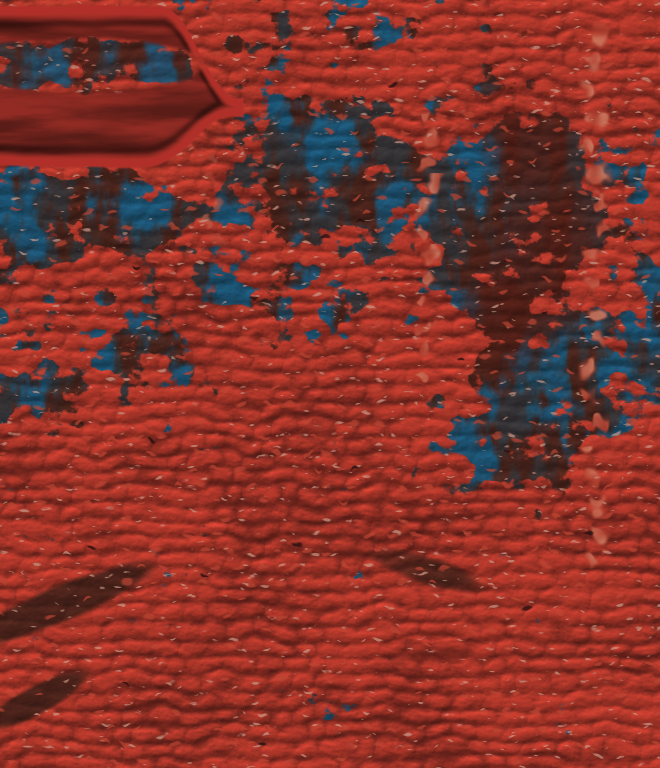
Reproduce this texture procedurally as a WebGL 2 fragment shader.

```glsl
#version 300 es
precision highp float;

uniform vec2 u_resolution;
out vec4 fragColor;

float hash(vec2 p) {
  vec3 q = fract(p.xyx * vec3(0.1031, 0.1030, 0.0973));
  q += dot(q, q.yzx + 33.33);
  return fract((q.x + q.y) * q.z);
}

float noise(vec2 p) {
  vec2 i = floor(p), f = fract(p);
  f = f * f * (3.0 - 2.0 * f);
  return mix(mix(hash(i), hash(i + vec2(1, 0)), f.x),
             mix(hash(i + vec2(0, 1)), hash(i + vec2(1, 1)), f.x), f.y);
}

float fbm(vec2 p) {
  float sum = 0.0, gain = 0.52;
  for (int i = 0; i < 5; i++) {
    sum += gain * noise(p);
    p = mat2(1.6, 1.2, -1.2, 1.6) * p + 17.3;
    gain *= 0.5;
  }
  return sum;
}

float blob(vec2 p, vec2 center, vec2 radius, float slope) {
  vec2 d = p - center;
  d.y -= slope * d.x;
  return 1.0 - smoothstep(0.45, 1.3, length(d / radius));
}

// Raised threads in staggered rows, roughened by paint
float clothHeight(vec2 p, float rowHeight) {
  vec2 q = p / vec2(rowHeight * 1.7, rowHeight);
  q += 0.7 * vec2(noise(p * 28.0), noise(p * 24.0 + 40.0));
  q.x += 0.5 * mod(floor(q.y), 2.0);
  vec2 d = abs(fract(q) - 0.5);
  float thread = 1.0 - smoothstep(0.1, 0.65, length(d * vec2(0.8, 1.15)));
  return 0.5 * thread + 0.65 * fbm(p * vec2(65.0, 105.0));
}

// Short marks, at most one per cell
float flecks(vec2 p, vec2 cell, float chance, float seed) {
  vec2 q = p / cell;
  q.x += 0.5 * mod(floor(q.y), 2.0);
  vec2 id = floor(q) + seed;
  vec2 d = fract(q) - mix(vec2(0.35), vec2(0.65), vec2(hash(id), hash(id + 31.7)));
  d.y += (hash(id + 5.1) - 0.5) * d.x + 0.3 * (noise(p * 130.0 + seed) - 0.5);
  vec2 radius = vec2(0.34, 0.21) * mix(0.55, 1.0, hash(id + 12.9));
  return step(1.0 - chance, hash(id + 77.3)) * (1.0 - smoothstep(0.4, 1.0, length(d / radius)));
}

// Vertical run of pale paint knots
float knots(vec2 p, float x, float low, float high, float spacing) {
  float row = floor(p.y / spacing);
  vec2 d = vec2(p.x - x - 0.022 * (hash(vec2(row, x * 90.0)) - 0.5),
                (fract(p.y / spacing) - 0.5) * spacing);
  d += 0.016 * (vec2(noise(p * 85.0), noise(p * 85.0 + 20.0)) - 0.5);
  float radius = spacing * mix(0.25, 0.5, hash(vec2(row, x * 50.0 + 3.0)));
  float span = smoothstep(low, low + 0.04, p.y) * (1.0 - smoothstep(high - 0.04, high, p.y));
  return span * (1.0 - smoothstep(0.4, 1.1, length(d) / radius));
}

// Bare areas where dark underpaint shows
float bareZone(vec2 p) {
  float z = blob(p, vec2(0.10, 0.72), vec2(0.25, 0.075), 0.0);
  z = max(z, blob(p, vec2(0.43, 0.78), vec2(0.15, 0.115), -0.2));
  z = max(z, blob(p, vec2(0.67, 0.72), vec2(0.17, 0.18), 0.1));
  z = max(z, blob(p, vec2(0.71, 0.49), vec2(0.14, 0.14), 0.3));
  z = max(z, blob(p, vec2(0.85, 0.57), vec2(0.05, 0.10), 0.0));
  z = max(z, blob(p, vec2(0.10, 0.915), vec2(0.18, 0.045), 0.0));
  z = max(z, 0.62 * blob(p, vec2(0.38, 0.62), vec2(0.16, 0.06), -0.2));
  z = max(z, 0.55 * blob(p, vec2(0.08, 0.54), vec2(0.22, 0.11), 0.0));
  return max(z, 0.45 * blob(p, vec2(0.42, 0.98), vec2(0.25, 0.06), 0.0));
}

// Signed depth inside the broad stroke
float strokeDepth(vec2 p) {
  float bottom = mix(0.783, 0.85, smoothstep(0.19, 0.31, p.x));
  float top = mix(0.992, 0.87, smoothstep(0.21, 0.31, p.x));
  return min(min(p.y - bottom, top - p.y), 0.315 - p.x) + 0.006 * (noise(p * 25.0) - 0.5);
}

void main() {
  vec2 p = gl_FragCoord.xy / u_resolution.y;
  float height = clothHeight(p, 0.022);
  float light = height - clothHeight(p + vec2(-0.0015, 0.003), 0.022);
  float broad = fbm(p * vec2(9.0, 13.0) + 4.0);

  // Red top coat
  vec3 color = mix(vec3(0.43, 0.14, 0.11), vec3(0.67, 0.21, 0.16),
                   smoothstep(0.25, 0.8, 0.65 * height + 0.55 * broad));
  float smear = max(blob(p, vec2(0.07, 0.21), vec2(0.15, 0.03), 0.4),
                    blob(p, vec2(0.05, 0.09), vec2(0.08, 0.025), 0.5));
  smear = max(smear, 0.8 * blob(p, vec2(0.55, 0.26), vec2(0.1, 0.025), -0.3));
  color = mix(color, vec3(0.28, 0.13, 0.10), smoothstep(0.4, 0.75, smear * 0.65 + broad * 0.3));

  // Underpaint with vertical blue drags
  float brownZone = max(blob(p, vec2(0.69, 0.64), vec2(0.10, 0.11), 0.7),
                        blob(p, vec2(0.69, 0.83), vec2(0.06, 0.11), 0.0));
  float drag = fbm(p * vec2(48.0, 15.0) + 8.0);
  vec3 under = mix(vec3(0.27, 0.13, 0.10), vec3(0.20, 0.19, 0.20), smoothstep(0.34, 0.58, drag));
  float blue = smoothstep(0.47, 0.66, fbm(p * vec2(24.0, 15.0) + 61.0) + 0.25 * (drag - 0.5) - 0.25 * brownZone);
  under = mix(under, vec3(0.09, 0.32, 0.45), blue * 0.9);
  under = mix(under, vec3(0.31, 0.11, 0.08), brownZone * 0.75);
  float bare = bareZone(p) + 1.9 * (fbm(p * vec2(30.0, 36.0) + 23.0) - 0.5) - 0.25 * height;
  color = mix(color, under, smoothstep(0.40, 0.56, bare));
  color *= 1.0 + 0.75 * clamp(light, -0.4, 0.5);

  // Catching ridges, knots and glints
  float ridge = flecks(p, vec2(0.033, 0.021), 0.45, 3.0);
  color = mix(color, vec3(0.74, 0.27, 0.20), 0.7 * ridge);
  float knot = max(knots(p, 0.555, 0.46, 0.89, 0.031), knots(p, 0.775, 0.24, 0.99, 0.036));
  knot = max(knot, 0.7 * knots(p, 0.28, 0.66, 0.84, 0.029));
  vec3 knotColor = mix(vec3(0.68, 0.23, 0.17), vec3(0.82, 0.50, 0.40), noise(p * 75.0) * knot);
  color = mix(color, knotColor, 0.9 * knot);
  float glint = max(flecks(p + 0.007, vec2(0.027, 0.014), 0.3, 19.0),
                    0.8 * flecks(p, vec2(0.015, 0.010), 0.18, 47.0));
  glint *= smoothstep(0.25, 0.65, noise(p * vec2(150.0, 260.0)));
  color = mix(color, vec3(0.78, 0.58, 0.51), 0.75 * glint);
  color = mix(color, vec3(0.15, 0.06, 0.06), 0.8 * flecks(p + 0.3, vec2(0.03, 0.02), 0.018, 83.0));

  // Smooth stroke with raised rims and a worn center
  float depth = strokeDepth(p);
  float grain = fbm(p * vec2(8.0, 55.0));
  vec3 strokeColor = mix(vec3(0.35, 0.11, 0.09), vec3(0.57, 0.17, 0.14), smoothstep(0.25, 0.75, grain));
  strokeColor *= 1.0 - 0.4 * exp(-pow((depth - 0.023) / 0.006, 2.0));
  strokeColor = mix(strokeColor, vec3(0.69, 0.19, 0.16), 1.0 - smoothstep(0.009, 0.021, depth));
  float worn = blob(p, vec2(0.10, 0.915), vec2(0.17, 0.04), 0.0) + 0.7 * (broad - 0.5);
  float cover = smoothstep(-0.002, 0.002, depth) * (1.0 - 0.9 * smoothstep(0.3, 0.6, worn));
  fragColor = vec4(clamp(mix(color, strokeColor, cover), 0.0, 1.0), 1.0);
}
```
